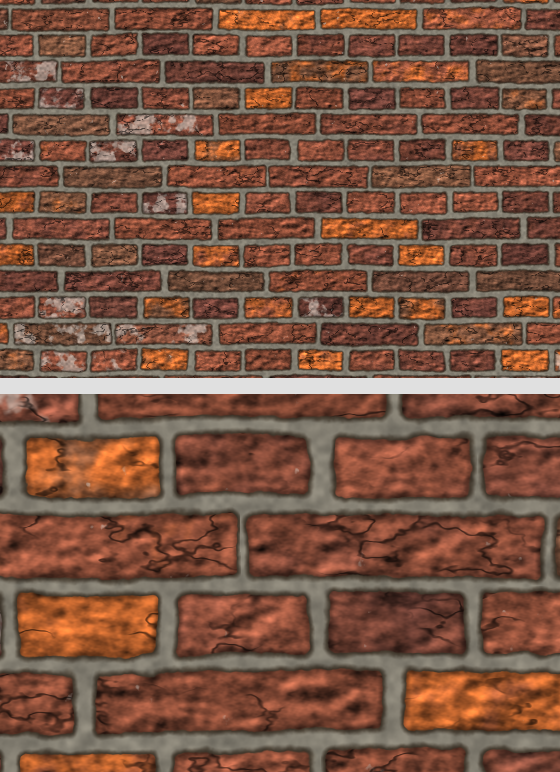
Top: the whole. Bottom: its middle third, enlarged.
A Shadertoy shader for this texture:

```glsl
// Weathered brick wall: courses of long stretchers alternate with courses of short headers in grey mortar.
#define COURSES 14.41          // courses over the canvas height
#define TOP_OFFSET 0.236       // part of a course cut off at the top
#define STRETCHER 3.92         // long brick pitch, in course heights
#define STRETCHER_START 0.36   // first joint of the stretcher courses
#define HEADER_START 1.41      // first joint of the header courses
#define JOINT 0.245            // mortar width, in course heights
#define CORNER 0.07            // brick corner radius
#define ROUGH_EDGE 0.11        // raggedness of the brick outline
#define RELIEF 1.7             // strength of the surface lighting
#define LIME_SHARE 0.13        // share of bricks with white bloom

const vec3 PLUM = vec3(0.40, 0.235, 0.20);
const vec3 RUST = vec3(0.53, 0.295, 0.215);
const vec3 ORANGE = vec3(0.73, 0.385, 0.18);
const vec3 UMBER = vec3(0.45, 0.32, 0.235);
const vec3 LIME = vec3(0.73, 0.67, 0.63);
const vec3 MORTAR = vec3(0.52, 0.50, 0.45);
const vec3 MORTAR_SHADE = vec3(0.25, 0.215, 0.17);

float hash(vec2 p) {
    return fract(sin(dot(p, vec2(127.1, 311.7))) * 43758.5453);
}

float noise(vec2 p) {
    vec2 cell = floor(p), f = fract(p);
    f = f * f * (3.0 - 2.0 * f);
    float low = mix(hash(cell), hash(cell + vec2(1, 0)), f.x);
    float high = mix(hash(cell + vec2(0, 1)), hash(cell + vec2(1, 1)), f.x);
    return mix(low, high, f.y);
}

float fbm(vec2 p) {
    float sum = 0.0, weight = 0.533;
    for (int i = 0; i < 4; i++) {
        sum += weight * noise(p);
        p = mat2(1.6, 1.2, -1.2, 1.6) * p + 7.3;
        weight *= 0.5;
    }
    return sum;
}

float roundedBox(vec2 p, vec2 halfSize, float radius) {
    vec2 d = abs(p) - halfSize + radius;
    return length(max(d, 0.0)) + min(max(d.x, d.y), 0.0) - radius;
}

// Thin, mostly horizontal cracks that follow folds in the clay
float cracks(vec2 p) {
    float ridge = abs(fbm(p * vec2(1.5, 3.0)) - 0.5);
    return (1.0 - smoothstep(0.0, 0.045, ridge)) * smoothstep(0.35, 0.6, noise(p * 1.7 + 31.0));
}

vec3 brickColor(vec2 id, vec2 p) {
    float blotch = fbm(p * 2.3 + id * 5.1);
    float tone = hash(id + 3.7) + 0.35 * (blotch - 0.5);
    vec3 color = mix(PLUM, RUST, smoothstep(0.1, 0.6, tone));
    color = mix(color, UMBER, 0.75 * smoothstep(0.7, 0.9, hash(id + 9.2)));
    color = mix(color, ORANGE, smoothstep(0.74, 0.92, tone));
    return color * (0.9 + 0.2 * hash(id + 14.6));
}

void mainImage(out vec4 fragColor, in vec2 fragCoord) {
    // Wall space: one unit per course, y runs downwards
    vec2 p = vec2(fragCoord.x, iResolution.y - fragCoord.y) / iResolution.y * COURSES;
    p.y -= TOP_OFFSET;
    float pixel = COURSES / iResolution.y;
    vec2 wall = p + 0.09 * (vec2(noise(p * 0.7), noise(p * 0.6 + 40.0)) - 0.5);

    // Alternating courses; every second stretcher course shifts by half a brick
    float row = floor(wall.y);
    bool isHeader = mod(row, 2.0) > 0.5;
    float pitch = isHeader ? 0.5 * STRETCHER : STRETCHER;
    float start = isHeader ? HEADER_START : STRETCHER_START + 0.25 * STRETCHER * mod(row, 4.0);
    float along = (wall.x - start) / pitch;
    vec2 id = vec2(floor(along), row);
    vec2 local = vec2((fract(along) - 0.5) * pitch, fract(wall.y) - 0.5);

    // Each brick varies a little in place, size and outline
    vec2 jitter = vec2(hash(id), hash(id + 21.0)) - 0.5;
    vec2 halfSize = 0.5 * (vec2(pitch, 1.0) - JOINT);
    halfSize += vec2(0.05, 0.03) * (hash(id + 5.5) - 0.5);
    float edge = roundedBox(local - jitter * vec2(0.10, 0.04), halfSize, CORNER);
    edge += ROUGH_EDGE * (fbm(p * 4.0) - 0.5);

    // Relief lit from the upper left
    vec2 grain = p * vec2(3.0, 5.0) + 13.0 * jitter;
    float slope = fbm(grain + vec2(0.22, 0.35)) - fbm(grain);
    float speck = noise(p * 11.0);

    // Brick face with cracks, pits, white bloom and darker rims
    vec3 brick = brickColor(id, p);
    brick *= 1.0 + RELIEF * slope + 0.28 * (speck - 0.5);
    float bloom = step(1.0 - LIME_SHARE, hash(id + 17.3)) * smoothstep(0.45, 0.62, fbm(p * 2.6 + 50.0));
    float fleck = smoothstep(0.78, 0.87, fbm(p * 4.5 + 90.0));
    brick = mix(brick, LIME * (0.8 + 0.4 * speck), max(0.75 * bloom, 0.6 * fleck));
    brick *= 1.0 - 0.55 * cracks(p + jitter * 8.0);
    brick *= mix(1.0, 0.68, smoothstep(-0.09, 0.0, edge));

    // Mortar: pale ridge in the joint, shaded beside the bricks
    vec3 mortar = mix(MORTAR_SHADE, MORTAR, smoothstep(0.0, 0.085, edge));
    mortar *= 0.86 + 0.28 * fbm(p * 5.0 + 70.0) + 0.18 * (speck - 0.5);

    float mortarMask = smoothstep(-pixel, pixel, edge);
    fragColor = vec4(clamp(mix(brick, mortar, mortarMask), 0.0, 1.0), 1.0);
}
```
